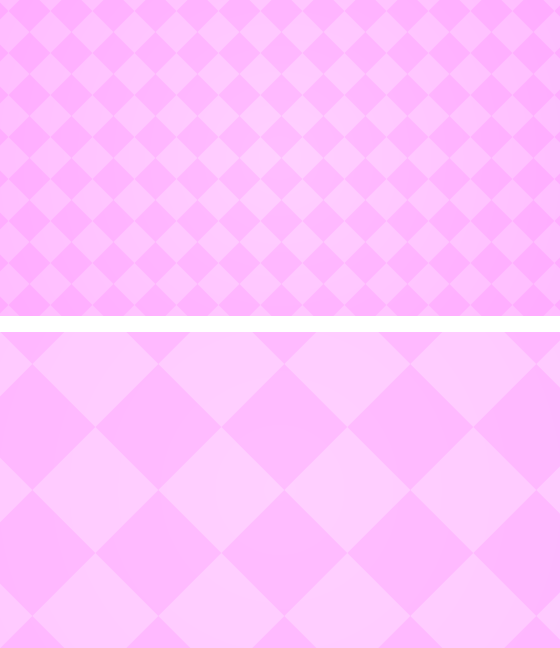
Top, the full canvas; bottom, a detail of the centre.
A WebGL 2 fragment shader for this pattern:

```glsl
#version 300 es
precision highp float;
// Pink diamond checkerboard, lit by a soft radial glow from the centre.

#define PERIOD       0.1329                  // diamond width, in canvas heights
#define SHIFT        vec2(0.0046, 0.0)       // where diamond tips meet, from centre
#define GLOW_RADIUS  1.02                    // reach of the glow, in canvas heights
#define LIGHT_CENTRE vec3(1.0, 0.815, 1.0)
#define LIGHT_EDGE   vec3(1.0, 0.737, 1.0)
#define DARK_CENTRE  vec3(1.0, 0.740, 1.0)
#define DARK_EDGE    vec3(1.0, 0.670, 1.0)

uniform vec2 u_resolution;
out vec4 fragColor;

// Signed distance to the nearest diamond edge, positive inside light diamonds.
float diamondDistance(vec2 p) {
    vec2 fold = abs(fract(p / PERIOD + 0.5) - 0.5);
    return (fold.x - fold.y) * PERIOD * inversesqrt(2.0);
}

void main() {
    // Centred coordinates, with the canvas height as one unit
    vec2 p = (gl_FragCoord.xy - 0.5 * u_resolution) / u_resolution.y;
    float pixel = 1.0 / u_resolution.y;

    // Glow falls off evenly from the centre to the corners
    float falloff = clamp(length(p) / GLOW_RADIUS, 0.0, 1.0);
    vec3 light = mix(LIGHT_CENTRE, LIGHT_EDGE, falloff);
    vec3 dark = mix(DARK_CENTRE, DARK_EDGE, falloff);

    // Checker of diamonds with smoothed edges
    float coverage = smoothstep(-0.7 * pixel, 0.7 * pixel, diamondDistance(p - SHIFT));
    fragColor = vec4(mix(dark, light, coverage), 1.0);
}
```
